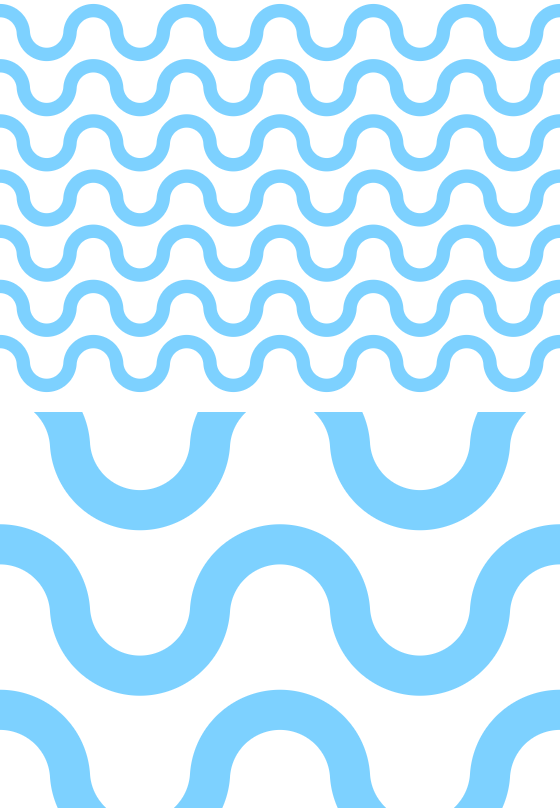
Top: the whole. Bottom: its middle third, enlarged.
This pattern is drawn by a WebGL 2 fragment shader. Its source:

```glsl
#version 300 es
precision highp float;
// Seven rows of round, wavy sky-blue ribbons on white, six waves across.
uniform vec2 u_resolution;
out vec4 fragColor;

const vec3 PAPER = vec3(1.0);
const vec3 SKY = vec3(0.49, 0.82, 1.0);

const float WAVES = 6.0;         // wavelengths across the canvas
const int ROWS = 7;
// Lengths below are in wavelengths.
const float ROW_STEP = 0.591;
const float RISE = 0.2345;       // midline to crest, along the ribbon centre
const float HALF_WIDTH = 0.0717;

// Signed distance to a wave built from circular arcs meeting on y = 0.
float waveDistance(vec2 p, float rise, float halfWidth) {
    float radius = (0.0625 + rise * rise) / (2.0 * rise);
    // Crests sit at whole x above the midline, troughs at half x below it.
    float x = p.x + (p.y < 0.0 ? 0.5 : 0.0);
    x -= floor(x + 0.5);
    vec2 fromCentre = vec2(x, abs(p.y) + radius - rise);
    return abs(length(fromCentre) - radius) - halfWidth;
}

// Nearest ribbon in a stack of rows centred on y = 0.
float stackDistance(vec2 p) {
    float nearest = 1e3;
    for (int i = 0; i < ROWS; i++) {
        float rowY = (float(i) - 0.5 * float(ROWS - 1)) * ROW_STEP;
        float d = waveDistance(p - vec2(0.0, rowY), RISE, HALF_WIDTH);
        nearest = min(nearest, d);
    }
    return nearest;
}

void main() {
    // One unit is one wavelength; y is measured from the canvas centre.
    float scale = WAVES / u_resolution.x;
    vec2 p = (gl_FragCoord.xy - vec2(0.0, 0.5 * u_resolution.y)) * scale;

    // Blend over about one pixel at the ribbon edge.
    float ink = clamp(0.5 - stackDistance(p) / scale, 0.0, 1.0);
    fragColor = vec4(mix(PAPER, SKY, ink), 1.0);
}
```
